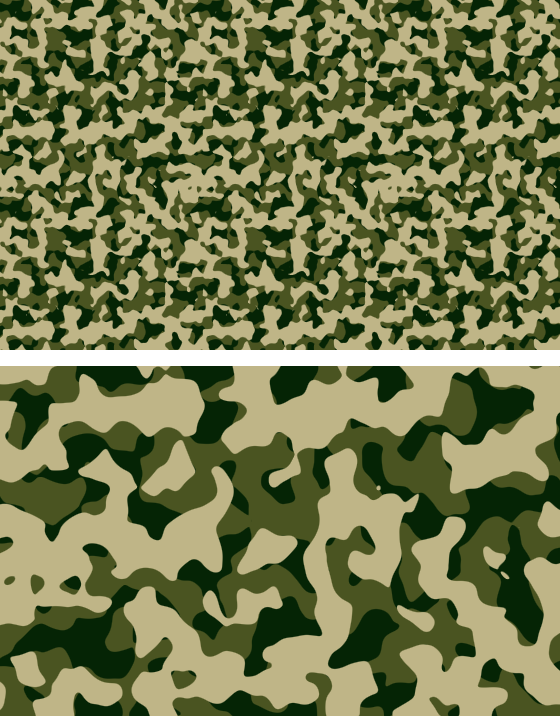
Top: the whole. Bottom: its middle third, enlarged.
This pattern is drawn by a WebGL 1 fragment shader. Its source:

```glsl
precision highp float;

uniform vec2 u_resolution;

float hash(vec2 p) {
  return fract(sin(dot(p, vec2(127.1, 311.7))) * 43758.5453);
}

// Slope of one lattice corner; the lattice wraps after `cells` steps.
float corner(vec2 cell, vec2 offset, float cells, float seed) {
  float angle = 6.2832 * hash(mod(cell, cells) + vec2(seed, seed * 0.37 + cells));
  return dot(vec2(cos(angle), sin(angle)), offset);
}

// Gradient noise that repeats over the unit square.
float tileNoise(vec2 p, float cells, float seed) {
  p *= cells;
  vec2 cell = floor(p);
  vec2 f = p - cell;
  vec2 blend = f * f * f * (f * (f * 6.0 - 15.0) + 10.0);
  vec2 e = vec2(1.0, 0.0);
  float low = mix(corner(cell, f, cells, seed),
                  corner(cell + e.xy, f - e.xy, cells, seed), blend.x);
  float high = mix(corner(cell + e.yx, f - e.yx, cells, seed),
                   corner(cell + e.xx, f - e.xx, cells, seed), blend.x);
  return mix(low, high, blend.y);
}

// Lumpy patches: bent coordinates, then broad, medium and small masses.
float patchField(vec2 p, float seed) {
  vec2 bend = vec2(tileNoise(p, 16.0, seed + 31.0),
                   tileNoise(p, 16.0, seed + 57.0));
  p += 0.016 * bend;
  return 0.45 * tileNoise(p, 7.0, seed)
       + tileNoise(p, 13.0, seed + 9.0)
       + 0.7 * tileNoise(p, 22.0, seed + 17.0);
}

// Smooth coverage of the region where the field exceeds the level.
float patchCover(vec2 p, float pixel, float level, float seed) {
  float field = patchField(p, seed);
  vec2 slope = vec2(patchField(p + vec2(pixel, 0.0), seed),
                    patchField(p + vec2(0.0, pixel), seed)) - field;
  return clamp((field - level) / max(1.2 * length(slope), 0.0001) + 0.5, 0.0, 1.0);
}

void main() {
  // Square tiles, 1.75 down the canvas and 2.8 across, starting at the top left.
  float tilesDown = 1.75;
  vec2 p = vec2(gl_FragCoord.x, gl_FragCoord.y - u_resolution.y)
         * tilesDown / u_resolution.y;
  float pixel = tilesDown / u_resolution.y;

  // Dark ground, olive patches, then sand patches on top.
  vec3 color = vec3(0.02, 0.14, 0.02);
  color = mix(color, vec3(0.29, 0.33, 0.13), patchCover(p, pixel, -0.06, 211.0));
  color = mix(color, vec3(0.75, 0.71, 0.53), patchCover(p, pixel, 0.04, 83.0));

  gl_FragColor = vec4(color, 1.0);
}
```
